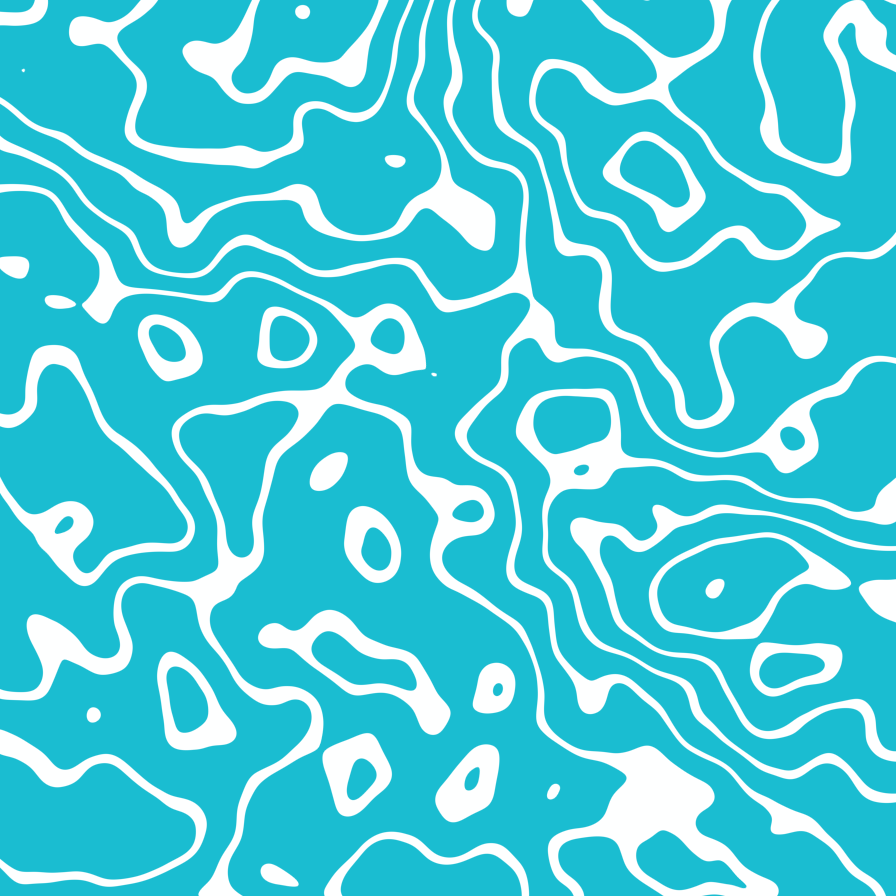
This pattern is drawn by a Shadertoy shader. Its source:

```glsl
// Topographic contour map: white isolines on a flat turquoise ground.
// A winding diagonal ridge plus gradient noise gives the height; a fixed
// band around each level is inked, so lines swell wherever the land is flat.

float hash(vec2 p) {
    vec3 q = fract(p.xyx * 0.1031);
    q += dot(q, q.yzx + 33.33);
    return fract((q.x + q.y) * q.z);
}

// Unit gradient at a lattice corner, projected on the offset from it
float cornerSlope(vec2 cell, vec2 offset) {
    float angle = 6.2832 * hash(cell);
    return dot(vec2(cos(angle), sin(angle)), offset);
}

float gradientNoise(vec2 p) {
    vec2 i = floor(p), f = p - i;
    vec2 fade = f * f * f * (f * (f * 6.0 - 15.0) + 10.0);
    vec2 e = vec2(0.0, 1.0);
    float low  = mix(cornerSlope(i, f), cornerSlope(i + e.yx, f - e.yx), fade.x);
    float high = mix(cornerSlope(i + e, f - e), cornerSlope(i + 1.0, f - 1.0), fade.x);
    return mix(low, high, fade.y);
}

// Height measured in contour levels
float terrain(vec2 uv) {
    // Plateau between two steep flanks, running from upper left to lower right
    float across = dot(uv - 0.5, vec2(0.707)) + 0.2 * gradientNoise(uv * 2.3 + 41.7);
    float height = 3.5 * (smoothstep(-0.12, 0.12, across) - smoothstep(0.18, 0.42, across));

    // Hills, then ever smaller bumps; each octave is turned to hide the lattice
    mat2 turn = mat2(0.8, 0.6, -0.6, 0.8);
    vec2 p = turn * uv;
    height += 3.0 * gradientNoise(p * 2.6 + 17.3);
    p = turn * p;
    height += 1.6 * gradientNoise(p * 5.5 + 63.1);
    p = turn * p;
    height += 1.15 * gradientNoise(p * 11.0 + 87.6);
    p = turn * p;
    return height + 0.22 * gradientNoise(p * 20.0 + 120.4);
}

void mainImage(out vec4 fragColor, in vec2 fragCoord) {
    vec2 uv = fragCoord / iResolution.y;
    float height = terrain(uv);

    // Distance to the nearest level, softened over about one pixel
    float levelDistance = abs(fract(height) - 0.5);
    float soft = 0.75 * length(vec2(dFdx(height), dFdy(height))) + 0.0001;
    float ink = 1.0 - smoothstep(-soft, soft, levelDistance - 0.108);

    vec3 turquoise = vec3(0.10, 0.74, 0.82);
    vec3 lineWhite = vec3(0.995, 1.0, 1.0);
    fragColor = vec4(mix(turquoise, lineWhite, ink), 1.0);
}
```
